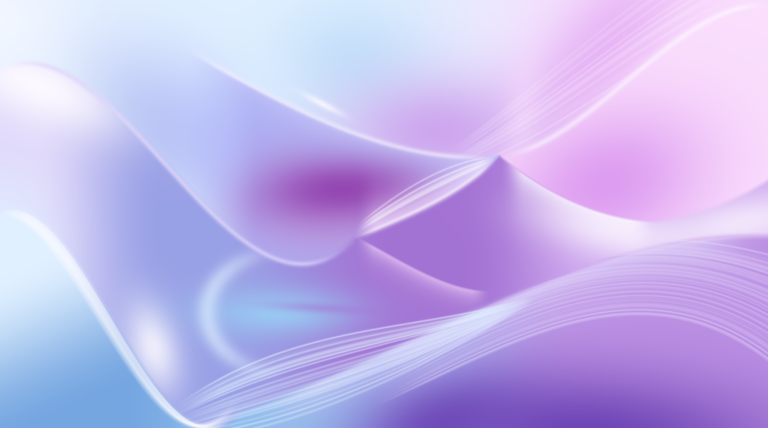
This background is drawn by a WebGL 2 fragment shader. Its source:

```glsl
#version 300 es
precision highp float;
// Silky translucent waves in ice blue, lilac and violet with fine bright strands.
uniform vec2 u_resolution;
out vec4 outColor;

// Palette
const vec3 WHITE = vec3(.99, .98, 1), ICE = vec3(.88, .94, 1), SKY = vec3(.6, .79, .95);
const vec3 BLUE = vec3(.46, .65, .88), PERI = vec3(.62, .65, .92), PALE = vec3(.88, .84, .98);
const vec3 LILAC = vec3(.8, .64, .93), BLUSH = vec3(.98, .87, .99), ORCHID = vec3(.86, .6, .94);
const vec3 VIOLET = vec3(.64, .45, .83), MAGENTA = vec3(.56, .23, .67), DEEP = vec3(.41, .25, .7);

// A fold is a cubic through four evenly spaced heights over a span
struct Fold { vec2 span; vec4 h; };
const Fold CREST = Fold(vec2(0, .462), vec4(.837, .733, .451, .442));
const Fold RIM = Fold(vec2(.462, .651), vec4(.442, .491, .549, .635));
const Fold DIP = Fold(vec2(.651, .853), vec4(.635, .553, .502, .481));
const Fold TAIL = Fold(vec2(.853, 1.01), vec4(.481, .502, .537, .59));
const Fold RIDGE = Fold(vec2(.234, .651), vec4(.895, .758, .66, .635));
const Fold VEIL = Fold(vec2(.651, 1.01), vec4(.635, .744, .916, .985));
const Fold SLOPE = Fold(vec2(0, .3125), vec4(.5, .372, .081, .037));
const Fold SWEEP = Fold(vec2(.3125, 1.01), vec4(.037, .214, .384, .447));

float hash(float n) { return fract(sin(n * 91.7) * 437.5); }

// x = signed distance above the fold, y = position along it
vec2 locate(vec2 p, Fold f) {
    float t = (p.x - f.span.x) / (f.span.y - f.span.x), s = 3. * t;
    float a = f.h.y - f.h.x, b = f.h.z - f.h.y - a, c = f.h.w - 2. * f.h.z + f.h.y - b;
    float y = f.h.x + s * (a + (s - 1.) * (b * .5 + (s - 2.) * c / 6.));
    float slope = a + b * (s - .5) + c * (3. * s * s - 6. * s + 2.) / 6.;
    slope *= 3. / (f.span.y - f.span.x) * u_resolution.y / u_resolution.x;
    return vec2((p.y - y) * inversesqrt(1. + slope * slope), t);
}

// Coverage beneath a fold
float under(vec2 p, Fold f, float feather) {
    float inside = step(f.span.x, p.x) * (1. - step(f.span.y, p.x));
    return inside * (1. - smoothstep(-feather, feather, locate(p, f).x));
}

float ends(float t) { return smoothstep(0., .16, t) * (1. - smoothstep(.84, 1., t)); }

// Thin line along a fold
float stroke(vec2 p, Fold f, float width) {
    vec2 k = locate(p, f);
    return ends(k.y) * exp(-k.x * k.x / (width * width));
}

// One-sided glow: positive reach fades upward, negative downward
float sheen(vec2 p, Fold f, float reach) {
    vec2 k = locate(p, f);
    float d = k.x * sign(reach);
    return ends(k.y) * smoothstep(-.004, .004, d) * exp(-max(d, 0.) / abs(reach));
}

// Soft sheared ellipse: centre in xy, radii in zw
void glow(inout vec3 c, vec2 p, vec4 e, float tilt, vec3 tint, float amount) {
    vec2 q = p - e.xy;
    q.y -= tilt * q.x;
    q /= e.zw;
    c = mix(c, tint, amount * exp(-dot(q, q)));
}

// Fan of fine lines from a fold to other heights
void strands(inout vec3 c, vec2 p, Fold f, vec4 last, float count, vec3 tint, float amount) {
    for (float i = 0.; i < count; i++) {
        float k = (i + .7 * hash(i + count)) / count;
        float width = mix(.0025, .008, pow(hash(i + 3.3), 3.));
        float line = stroke(p, Fold(f.span, mix(f.h, last, k)), width);
        c = mix(c, tint, line * amount * mix(.2, 1., hash(i * 1.7 + 5.)));
    }
}

vec3 skyLayer(vec2 p) {
    vec3 c = mix(ICE, BLUSH, smoothstep(.45, .85, p.x));
    glow(c, p, vec4(0, .95, .12, .16), 0., WHITE, .6);
    glow(c, p, vec4(.2, .7, .09, .17), -1., PERI, .5);
    glow(c, p, vec4(.46, .86, .1, .14), 0., SKY, .38);
    glow(c, p, vec4(.57, .69, .13, .13), 0., LILAC, .95);
    glow(c, p, vec4(.78, .88, .12, .16), 1.5, ORCHID, .6);
    glow(c, p, vec4(.68, .73, .025, .16), 2., BLUSH, .45);
    strands(c, p, Fold(vec2(.58, .95), vec4(.6, .69, .83, .95)), vec4(.64, .82, 1, 1.15), 9., WHITE, .25);
    return c;
}

vec3 bowlLayer(vec2 p) {
    vec3 c = PERI + .04;
    glow(c, p, vec4(.42, .51, .16, .14), -.3, LILAC * .93, .9);
    glow(c, p, vec4(.45, .56, .12, .075), .1, MAGENTA, .9);
    c = mix(c, BLUSH, .7 * sheen(p, RIM, .045));
    c = mix(c, PALE, .45 * sheen(p, RIDGE, -.04));
    strands(c, p, RIM, RIM.h + vec4(.03, .07, .07, 0), 6., WHITE, .5);
    return c;
}

vec3 middleLayer(vec2 p) {
    vec3 c = mix(PALE, PERI - .02, smoothstep(.04, .21, p.x));
    c = mix(c, VIOLET, smoothstep(.28, .52, p.x));
    c = mix(c, LILAC, smoothstep(.6, .78, p.x));
    glow(c, p, vec4(.05, .8, .12, .09), -.6, WHITE, .95);
    glow(c, p, vec4(0, .42, .08, .18), 0., ICE, .9);
    glow(c, p, vec4(.2, .19, .035, .1), -1., WHITE, .85);
    glow(c, p, vec4(.36, .27, .1, .055), 0., SKY, .95);
    glow(c, p, vec4(.42, .28, .07, .012), -.1, VIOLET, .5);
    // Bright left side of the inner swirl
    float ring = (length((p - vec2(.37, .27)) / vec2(.1, .14)) - 1.) / .14;
    c = mix(c, ICE, .6 * exp(-ring * ring) * (1. - smoothstep(.27, .38, p.x)));
    glow(c, p, vec4(.8, .46, .1, .06), -.3, WHITE, .65);
    glow(c, p, vec4(.97, .48, .13, .07), .3, WHITE, .75);
    c = mix(c, WHITE, .8 * sheen(p, DIP, -.045));
    c = mix(c, BLUSH, .65 * sheen(p, Fold(vec2(.46, .64), vec4(.45, .391, .34, .319)), -.022));
    return c;
}

vec3 lowerLayer(vec2 p) {
    vec3 c = mix(BLUE, ICE, smoothstep(.02, .42, p.y - p.x * .8 + .06));
    c = mix(c, SKY, smoothstep(.15, .32, p.x) * .75);
    c = mix(c, PERI, smoothstep(.38, .56, p.x));
    c = mix(c, mix(VIOLET, LILAC, .6), smoothstep(.54, .76, p.x));
    glow(c, p, vec4(.77, -.02, .25, .15), -.1, DEEP, .95);
    glow(c, p, vec4(.57, .01, .09, .09), .4, DEEP, .8);
    c = mix(c, PALE, .75 * sheen(p, SWEEP, -.05));
    strands(c, p, Fold(vec2(.48, 1.08), vec4(.15, .38, .44, .36)), vec4(.04, .2, .25, 0), 26., PALE, .5);
    return c;
}

void main() {
    vec2 p = gl_FragCoord.xy / u_resolution;
    // Sheets from back to front
    vec3 veil = BLUSH;
    glow(veil, p, vec4(.79, .57, .13, .17), .3, ORCHID, .95);
    vec3 c = mix(skyLayer(p), veil, under(p, VEIL, .02));
    c = mix(c, bowlLayer(p), under(p, RIDGE, .008) * smoothstep(.234, .34, p.x));
    glow(c, p, vec4(.27, .68, .07, .16), -1., PERI + .06, .55);
    float middle = under(p, CREST, .014) + under(p, RIM, .005) + under(p, DIP, .005) + under(p, TAIL, .008);
    c = mix(c, middleLayer(p), middle);
    c = mix(c, lowerLayer(p), under(p, SLOPE, .012) + under(p, SWEEP, .012));
    // Luminous rims and loose strands
    c = mix(c, WHITE, .55 * max(stroke(p, RIDGE, .006), max(stroke(p, RIM, .006), stroke(p, VEIL, .007))));
    c = mix(c, PALE, .7 * stroke(p, CREST, .006));
    glow(c, p, vec4(.42, .757, .025, .009), -.9, WHITE, .8);
    strands(c, p, SLOPE, SLOPE.h + vec4(0, -.05, -.03, .05), 8., WHITE, .5);
    strands(c, p, Fold(vec2(.22, .7), vec4(.04, .19, .25, .31)), vec4(-.03, .02, .14, .3), 16., ICE, .6);
    outColor = vec4(c, 1);
}
```
